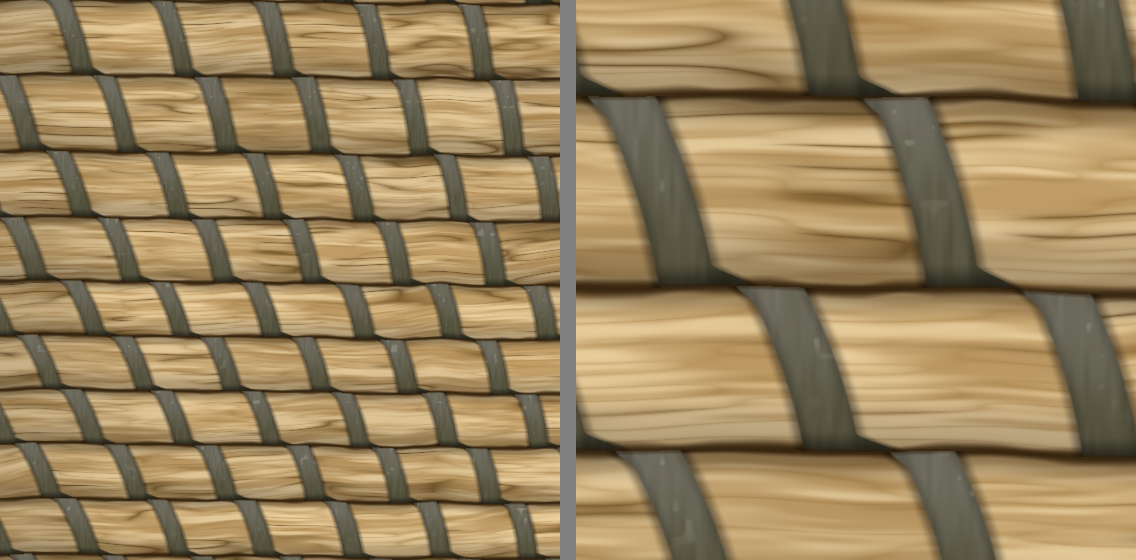
Left, the full canvas; right, a detail of the centre.
Write a WebGL 2 fragment shader that draws this texture.

```glsl
#version 300 es
precision highp float;
// Coiled straw basketry: nine bundled rows bound by slanted grey-green straps.
uniform vec2 u_resolution;
out vec4 fragColor;

const vec3 STRAW_LIGHT = vec3(0.86, 0.76, 0.58);
const vec3 STRAW_MID = vec3(0.71, 0.58, 0.38);
const vec3 STRAW_OCHRE = vec3(0.54, 0.39, 0.17);
const vec3 GROOVE = vec3(0.18, 0.11, 0.03);
const vec3 STRAP_LIGHT = vec3(0.44, 0.43, 0.38);
const vec3 STRAP_DARK = vec3(0.31, 0.30, 0.21);

// Row edges measured downwards, and the first strap position in each row.
const int ROWS = 11;
const float EDGES[12] = float[12](-0.13, 0.003, 0.137, 0.274, 0.391, 0.505,
                                  0.602, 0.699, 0.795, 0.894, 0.993, 1.1);
const float STARTS[11] = float[11](0.05, 0.133, 0.040, 0.134, 0.050, 0.150,
                                   0.077, 0.154, 0.072, 0.147, 0.065);

float hash(vec2 p) {
  return fract(sin(dot(p, vec2(127.1, 311.7))) * 43758.5453);
}

float noise(vec2 p) {
  vec2 i = floor(p), f = fract(p);
  f = f * f * (3.0 - 2.0 * f);
  return mix(mix(hash(i), hash(i + vec2(1, 0)), f.x),
             mix(hash(i + vec2(0, 1)), hash(i + vec2(1, 1)), f.x), f.y);
}

// Thin wandering lines where the noise crosses its middle value.
float crease(vec2 p, float sharpness) {
  return pow(1.0 - abs(2.0 * noise(p) - 1.0), sharpness);
}

// Long fibres running along x, with dark gaps between them.
vec3 strawColor(vec2 p, float seed) {
  vec2 q = p + vec2(seed * 7.3, 0.005 * noise(p * vec2(9.0, 22.0) + seed));
  float tone = 0.40 * noise(q * vec2(5.0, 62.0))
             + 0.35 * noise(q * vec2(9.0, 135.0) + 17.0)
             + 0.25 * noise(q * vec2(22.0, 270.0) + 41.0);
  vec3 color = mix(STRAW_MID, STRAW_LIGHT, smoothstep(0.28, 0.70, tone));
  float patches = smoothstep(0.35, 0.75, noise(q * vec2(11.0, 38.0) + 73.0));
  float gaps = crease(q * vec2(6.0, 75.0) + 29.0, 7.0) * patches;
  float hairs = crease(q * vec2(8.0, 130.0) + 57.0, 5.0);
  color = mix(color, STRAW_OCHRE, 0.30 * hairs);
  return mix(color, STRAW_OCHRE * 0.75, 0.80 * gaps);
}

// Bundle rounding: lit on the upper half, falling away underneath.
float roundShade(float v) {
  return 0.70 + 0.32 * smoothstep(0.0, 0.22, v) - 0.24 * smoothstep(0.55, 1.0, v);
}

// Signed distance to a strap; it flares left at the top and right at the foot.
float strapDistance(float dx, float v, float halfWidth) {
  float right = halfWidth + 0.020 * smoothstep(0.88, 1.0, v);
  float left = halfWidth + 0.006 * (1.0 - smoothstep(0.0, 0.12, v));
  return max(dx - right, -dx - left);
}

vec3 strapColor(float dx, float v, vec2 p, float halfWidth) {
  float grain = noise(p * vec2(320.0, 45.0)) - 0.5;
  float sheen = 1.0 - smoothstep(0.05, 0.95, v);
  vec3 color = mix(STRAP_DARK, STRAP_LIGHT, 0.15 + 0.75 * sheen + 0.35 * grain);
  float scuff = smoothstep(0.80, 0.95, noise(p * vec2(130.0, 110.0)));
  color += 0.10 * scuff * sheen;
  float side = smoothstep(0.55, 1.1, abs(dx) / halfWidth);
  return color * (1.0 - 0.20 * side) * (1.0 - 0.45 * smoothstep(0.86, 1.0, v));
}

void main() {
  vec2 p = gl_FragCoord.xy / u_resolution;
  float soft = max(0.0012, 0.75 / u_resolution.y);

  // Find the row, with edges that tilt and waver a little.
  float down = 1.0 - p.y - 0.010 * (p.x - 0.5);
  down += 0.005 * (noise(vec2(p.x * 14.0, floor(down * 9.0) * 0.0 + 3.0)) - 0.5);
  int row = 0;
  for (int i = 1; i < ROWS; i++) if (down >= EDGES[i]) row = i;
  float k = float(row);
  float height = EDGES[row + 1] - EDGES[row];
  float v = (down - EDGES[row]) / height;

  // Straps lean more on the left and bow gently outwards.
  float spacing = 0.156 + 0.024 * exp(-0.3 * max(k - 1.0, 0.0));
  float lean = mix(0.046, 0.020, p.x) * (v - 0.5) + 0.016 * v * (1.0 - v) - 0.003;
  float along = (p.x - STARTS[row] - lean) / spacing;
  float strap = floor(along + 0.5);
  float jitter = 0.010 * (hash(vec2(strap, k)) - 0.5);
  float dx = (along - strap) * spacing - jitter;
  float halfWidth = 0.0165 + 0.0025 * (hash(vec2(k, strap + 31.0)) - 0.5);

  // Each stretch of straw between straps has its own slope and tint.
  float stretch = floor(along);
  float seed = hash(vec2(stretch + 11.0, k * 3.0));
  float turn = 2.0 * hash(vec2(k + 5.0, stretch)) - 1.0;
  float slope = 0.035 * turn + 0.17 * pow(turn, 7.0);
  float local = (along - stretch - 0.5) * spacing;
  vec3 color = strawColor(vec2(p.x, down + slope * local), seed + k);
  color *= roundShade(v) * (0.96 + 0.08 * seed) * mix(0.93, 1.02, smoothstep(0.0, 0.3, p.x));

  // Dark, uneven groove between the rows.
  float ragged = 0.0035 + 0.005 * noise(vec2(p.x * 38.0, k * 5.0));
  float rim = min(v, 1.0 - v) * height;
  float groove = 1.0 - smoothstep(0.0005, ragged, rim);
  color = mix(color, GROOVE, 0.88 * groove);

  // Contact shadow, then the strap itself.
  float d = strapDistance(dx, v, halfWidth);
  color *= 1.0 - 0.38 * (1.0 - smoothstep(0.0, 0.008, d));
  vec3 band = strapColor(dx, v, p, halfWidth);
  band = mix(band, GROOVE, 0.55 * (1.0 - smoothstep(0.0, 0.003, rim)));
  color = mix(color, band, 1.0 - smoothstep(-soft, soft, d));
  fragColor = vec4(color, 1.0);
}
```
